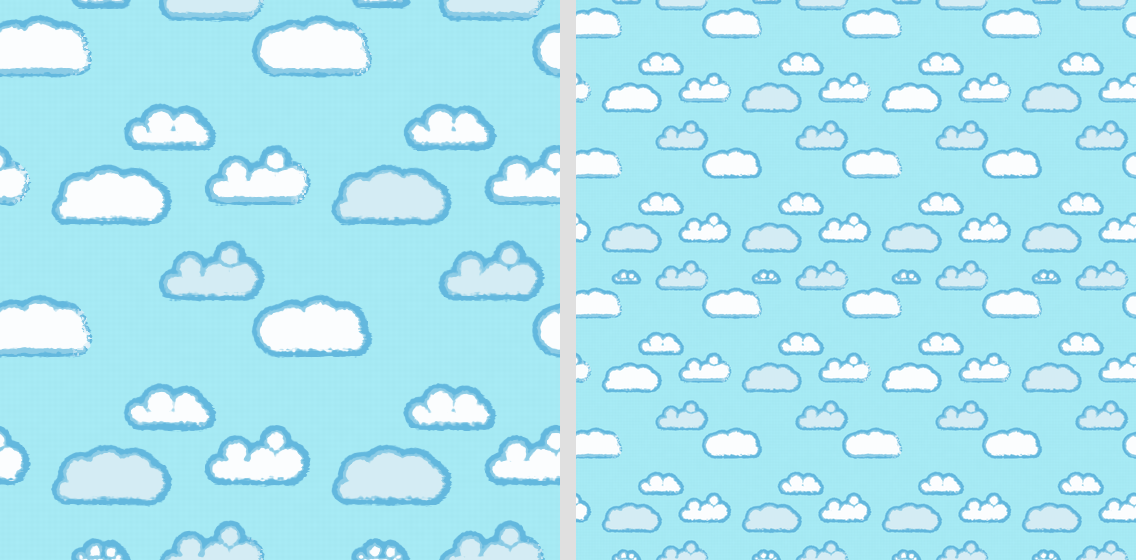
Left, the tile; right, the same tile 2 across and 2 down.
A WebGL 1 fragment shader for this pattern:

```glsl
precision highp float;
uniform vec2 u_resolution;

const float REPEATS = 2.0;      // tiles across and down
const float TILE = 384.0;       // design units per tile
const float STROKE = 11.0;      // full outline width
const float SOFT_JOIN = 4.0;    // rounding between lobes
const float ROUGHNESS = 1.8;    // wobble of the outline
const float WEAVE = 0.006;      // contrast of the sky texture
const vec3 SKY = vec3(0.65, 0.915, 0.955);
const vec3 INK = vec3(0.39, 0.72, 0.87);
const vec3 PALE_INK = vec3(0.55, 0.80, 0.90);
const vec3 WHITE = vec3(0.985, 0.992, 0.995);
const vec3 GREY = vec3(0.83, 0.925, 0.955);

float hash(vec2 p) {
  return fract(sin(dot(p, vec2(127.1, 311.7))) * 4375.85);
}

// Value noise whose lattice wraps after "period" cells
float noise(vec2 p, float period) {
  vec2 i = floor(p), f = fract(p);
  f = f * f * (3.0 - 2.0 * f);
  vec2 a = mod(i, period), b = mod(i + 1.0, period);
  return mix(mix(hash(a), hash(vec2(b.x, a.y)), f.x),
             mix(hash(vec2(a.x, b.y)), hash(b), f.x), f.y);
}

float smoothMin(float a, float b) {
  float h = max(SOFT_JOIN - abs(a - b), 0.0) / SOFT_JOIN;
  return min(a, b) - h * h * SOFT_JOIN * 0.25;
}

float lobe(vec2 p, vec3 circle) {
  return length(p - circle.xy) - circle.z;
}

// Flat base (left, right, height, radius) topped by four lobes
float cloud(vec2 p, vec4 base, vec3 a, vec3 b, vec3 c, vec3 d) {
  float body = lobe(p, vec3(clamp(p.x, base.x, base.y), base.zw));
  float left = smoothMin(lobe(p, a), lobe(p, b));
  float right = smoothMin(lobe(p, c), lobe(p, d));
  return smoothMin(body, smoothMin(left, right));
}

float longCloud(vec2 p) {
  return cloud(p, vec4(-47, 58, -18, 24), vec3(-47, -6, 35),
               vec3(-26, 1, 35), vec3(11, 5, 37), vec3(42, 0, 34));
}

float domeCloud(vec2 p) {
  return cloud(p, vec4(-61, 50, -20, 21), vec3(-42, 0, 31),
               vec3(-6, 1, 40), vec3(30, 0, 37), vec3(50, -10, 32));
}

float smallCloud(vec2 p) {
  return cloud(p, vec4(-40, 45, -14, 18), vec3(-42, -8, 21),
               vec3(-13, 4, 28), vec3(22, 2, 27), vec3(38, -8, 22));
}

float tallCloud(vec2 p) {
  return cloud(p, vec4(-50, 44, -19, 22), vec3(-29, 2, 25),
               vec3(25, 19, 22), vec3(42, -10, 30), vec3(8, -10, 30));
}

// Position around the nearest copy (xy) and that copy's tile (zw)
vec4 placeAt(vec2 p, vec2 centre) {
  vec2 q = p - centre;
  vec2 tile = floor(q / TILE + 0.5);
  return vec4(q - tile * TILE, mod(tile, REPEATS));
}

// Brushed outline and fill; worn copies get a pale base and a torn right end
vec3 paint(vec3 under, float d, vec4 at, vec2 halfSize, vec3 fill, float worn) {
  vec2 side = at.xy / halfSize;
  vec2 grain = at.xy + at.zw * 97.0 + halfSize * 3.0 + 500.0;
  float low = 1.0 - smoothstep(-0.88, -0.62, side.y);
  float right = smoothstep(0.55, 0.9, side.x);
  float lit = smoothstep(-0.4, 0.6, dot(side, vec2(-0.7, 0.5)));
  float streak = noise(grain * vec2(0.12, 0.5), 4096.0) - 0.5;
  float fleck = noise(grain * 0.33, 4096.0);
  float edge = d + (fleck - 0.5) * ROUGHNESS + streak * 3.0 * max(low, right);

  float width = mix(STROKE, mix(8.0, 12.0, worn), low);
  width = mix(width, 7.0, right * worn * (1.0 - low));
  float inkWidth = mix(mix(8.5, 6.5, lit), mix(7.0, 4.5, worn), low);
  inkWidth = mix(inkWidth, 3.0, right * worn);
  float inner = edge + (noise(grain * 0.22, 4096.0) - 0.5) * 3.0;
  float aa = 0.5 + 0.5 * REPEATS * TILE / u_resolution.y;

  float torn = worn * right * smoothstep(0.55, 0.7, fleck);
  vec3 stroke = mix(INK, PALE_INK, smoothstep(-aa, aa, -inner - inkWidth));
  stroke = mix(stroke, fill, torn * 0.8);
  vec3 colour = mix(stroke, fill, smoothstep(-aa, aa, -inner - width));
  return mix(under, colour, smoothstep(-aa, aa, -edge));
}

void main() {
  vec2 uv = gl_FragCoord.xy / u_resolution;
  vec2 p = uv * REPEATS * TILE;

  // Sky with a faint weave
  vec2 thread = cos(uv * 6.2831853 * 96.0);
  float cloth = 0.5 * (thread.x + thread.y) + noise(uv * 64.0, 64.0) - 0.5;
  vec3 colour = SKY + WEAVE * cloth;

  // Clouds, with fill and wear chosen by tile
  vec4 at = placeAt(p, vec2(44, 321));
  float crisp = at.z * (1.0 - at.w);
  colour = paint(colour, longCloud(at.xy), at, vec2(82, 42), WHITE, 1.0 - crisp);
  at = placeAt(p, vec2(233, 210));
  colour = paint(colour, smallCloud(at.xy), at, vec2(63, 32), WHITE, 0.0);
  at = placeAt(p, vec2(153, 117));
  vec3 domeFill = mix(GREY, WHITE, (1.0 - at.z) * at.w);
  colour = paint(colour, domeCloud(at.xy), at, vec2(82, 42), domeFill, 0.0);
  at = placeAt(p, vec2(353, 144));
  colour = paint(colour, tallCloud(at.xy), at, vec2(72, 41), WHITE, at.w);
  at = placeAt(p, vec2(290, 13));
  colour = paint(colour, tallCloud(at.xy), at, vec2(72, 41), GREY, 1.0 - at.w);

  // Smallest cloud, in the lower row only
  at = placeAt(p, vec2(138, 9));
  float tiny = smallCloud(at.xy / 0.64) * 0.64 + at.w * TILE;
  colour = paint(colour, tiny, at, vec2(40, 21), WHITE, 0.0);

  gl_FragColor = vec4(colour, 1.0);
}
```
